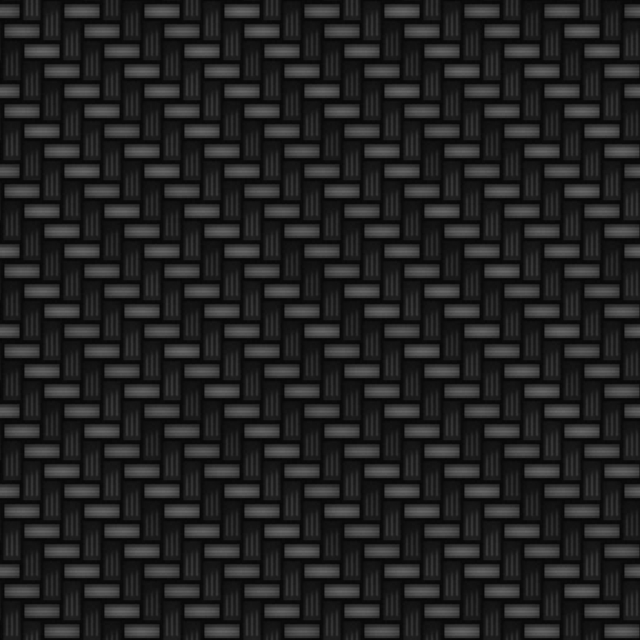
Write a WebGL 1 fragment shader that draws this pattern.

```glsl
precision mediump float;
uniform vec2 u_resolution;

float hash(vec2 p) {
  vec3 q = fract(vec3(p.xyx) * 0.1031);
  q += dot(q, q.yzx + 33.33);
  return fract((q.x + q.y) * q.z);
}

// Coverage of a softly rounded box centred on the origin
float roundBox(vec2 p, vec2 halfSize, float soft) {
  float radius = 0.05;
  vec2 d = abs(p) - halfSize + radius;
  float dist = length(max(d, 0.0)) + min(max(d.x, d.y), 0.0) - radius;
  return 1.0 - smoothstep(-soft, soft, dist);
}

// Bright horizontal strand, with a sheen across its middle
float weftShade(vec2 p, float tone) {
  float sheen = cos(p.y * 3.6 - 0.15) * (1.0 - 0.45 * p.x * p.x);
  float threads = 0.022 * sin(p.y * 6.2832 * 6.0);
  return (0.05 + 0.31 * sheen) * tone + threads;
}

// Dark vertical strand, with three raised fibres on its lower part
float warpShade(vec2 p, float tone, float pixel) {
  float fibre = floor(p.x * 4.0 + 0.5);
  float across = abs(p.x - fibre * 0.25);
  float line = 1.0 - smoothstep(0.03, 0.05 + pixel, across);
  line *= step(abs(fibre), 1.0);
  float start = -0.35 - 0.12 * fibre;
  line *= smoothstep(start - 0.25, start + 0.25, p.y);
  line *= 1.0 - smoothstep(0.68, 0.82, p.y);
  float body = 0.095 + 0.022 * p.y - 0.08 * p.x * p.x;
  return (body + 0.085 * line) * tone;
}

void main() {
  // 32 by 32 cells, y downwards: the twill repeats every four
  vec2 uv = gl_FragCoord.xy / u_resolution;
  vec2 cell = vec2(uv.x, 1.0 - uv.y) * 32.0 - vec2(0.1, 0.04);
  float pixel = 32.0 / min(u_resolution.x, u_resolution.y);
  vec2 id = floor(cell);
  vec2 inside = cell - id - 0.5;

  // Each row steps one cell to the right
  float along = cell.x - id.y + 1.0;
  float down = cell.y - id.x - 2.0;
  vec2 weft = vec2(mod(along, 4.0) - 1.0, inside.y);
  vec2 warp = vec2(inside.x, mod(down, 4.0) - 1.0);

  // Strand tones wrap with the tile
  vec2 weftId = mod(vec2(floor(along / 4.0) * 4.0 + id.y, id.y), 32.0);
  vec2 warpId = mod(vec2(id.x, floor(down / 4.0) * 4.0 + id.x), 32.0);
  float weftTone = 0.94 + 0.12 * hash(weftId);
  float warpTone = 0.88 + 0.24 * hash(warpId + 47.0);

  // Gaps, then warp, then the shadow and face of the weft
  float soft = 0.5 * pixel + 0.015;
  float shade = 0.045;
  float warpMask = roundBox(warp, vec2(0.43, 0.97), soft);
  shade = mix(shade, warpShade(warp, warpTone, pixel), warpMask);
  float shadow = roundBox(weft - vec2(0.0, 0.03), vec2(0.94, 0.44), 0.12);
  shade *= 1.0 - 0.4 * shadow;
  float weftMask = roundBox(weft, vec2(0.88, 0.37), soft);
  shade = mix(shade, weftShade(weft, weftTone), weftMask);

  // Fine grain
  vec2 grain = mod(floor(uv * 256.0), 256.0);
  shade += 0.012 * (hash(grain) - 0.5);
  gl_FragColor = vec4(vec3(shade), 1.0);
}
```
